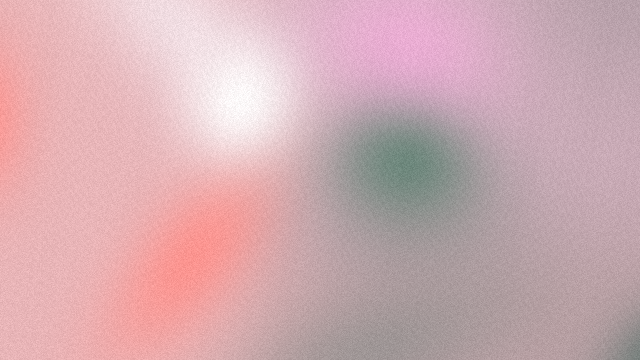
Give the GLSL for this background, as a WebGL 1 fragment shader.

```glsl
precision highp float;
// Soft blurred colour field: rotated Gaussian glows of white, pink, coral and
// green are laid one after another over a rose to mauve gradient, then
// covered with a fine monochrome film grain.

uniform vec2 u_resolution;

#define ASPECT 1.7778
#define GRAIN_ROWS 432.0
#define GRAIN_AMOUNT 0.046
#define ROSE vec3(0.91, 0.71, 0.72)
#define MAUVE vec3(0.79, 0.67, 0.715)
#define TAUPE vec3(0.73, 0.63, 0.645)
#define WHITE vec3(0.99, 0.98, 0.98)
#define PINK vec3(0.94, 0.68, 0.845)
#define CORAL vec3(0.995, 0.575, 0.555)
#define GREY vec3(0.56, 0.565, 0.555)
#define GREEN vec3(0.39, 0.52, 0.465)

float hash(vec2 p) {
  return fract(sin(dot(p, vec2(12.9898, 78.233))) * 43758.5453);
}

// Elliptical Gaussian falloff, its first radius turned by angle
float glow(vec2 p, vec2 center, vec2 radii, float angle) {
  vec2 d = p - center;
  float c = cos(angle), s = sin(angle);
  d = vec2(c * d.x + s * d.y, c * d.y - s * d.x) / radii;
  return exp(-dot(d, d));
}

// Two hashes give a triangular spread around zero
float grain(vec2 cell) {
  return hash(cell) + hash(cell + 37.7) - 1.0;
}

void main() {
  vec2 uv = gl_FragCoord.xy / u_resolution;
  vec2 p = uv * vec2(ASPECT, 1.0);

  // Base: rose at the left, mauve above and taupe below at the right
  vec3 right = mix(TAUPE, MAUVE, smoothstep(0.1, 0.6, p.y));
  vec3 color = mix(ROSE, right, smoothstep(0.45, 1.1, p.x));

  // Broad shading in the corners and along the bottom
  color = mix(color, vec3(0.68, 0.61, 0.64),
              0.75 * glow(p, vec2(1.84, 1.06), vec2(0.45, 0.28), 0.4));
  color = mix(color, GREY, 0.65 * glow(p, vec2(1.02, 0.02), vec2(0.38, 0.15), 0.3));
  color = mix(color, vec3(0.40, 0.47, 0.45),
              0.85 * glow(p, vec2(1.82, 0.01), vec2(0.20, 0.12), 0.8));

  // Pale streak, pink haze and pink light along the top
  color = mix(color, vec3(0.87, 0.725, 0.785),
              0.75 * glow(p, vec2(0.98, 0.80), vec2(0.48, 0.30), -0.2));
  color = mix(color, vec3(0.95, 0.89, 0.91),
              0.85 * glow(p, vec2(0.49, 0.94), vec2(0.38, 0.17), -0.8));
  color = mix(color, PINK, 0.9 * glow(p, vec2(1.13, 0.85), vec2(0.26, 0.22), -0.4));

  // Coral glow at the left edge and the slanted coral band
  color = mix(color, CORAL, 0.9 * glow(p, vec2(-0.05, 0.67), vec2(0.13, 0.22), 0.0));
  color = mix(color, CORAL, 0.95 * glow(p, vec2(0.54, 0.29), vec2(0.33, 0.14), 0.88));

  // Grey halo with its green core
  color = mix(color, GREY, 0.7 * glow(p, vec2(1.14, 0.45), vec2(0.30, 0.23), -0.4));
  color = mix(color, GREEN, 0.85 * glow(p, vec2(1.13, 0.55), vec2(0.18, 0.14), -0.15));

  // White highlight
  color = mix(color, WHITE, 0.98 * glow(p, vec2(0.67, 0.72), vec2(0.15, 0.17), -0.3));

  // Film grain
  color += GRAIN_AMOUNT * grain(floor(p * GRAIN_ROWS));
  gl_FragColor = vec4(clamp(color, 0.0, 1.0), 1.0);
}
```
